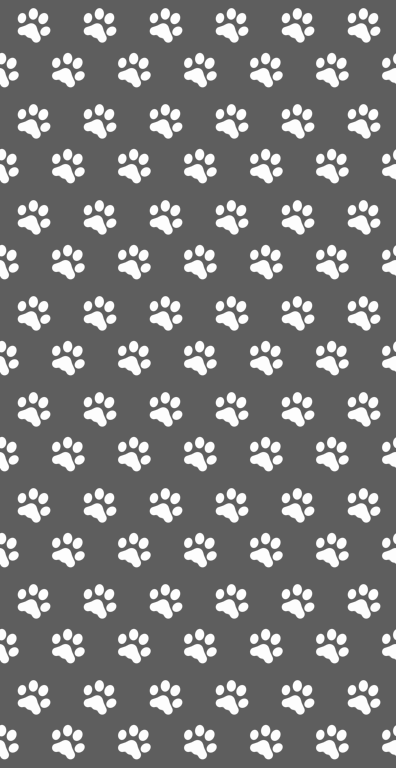
Write a Shadertoy shader that draws this pattern.

```glsl
// White paw prints in staggered rows on a flat dark grey ground.

// Tilted ellipse; a positive tilt leans its top to the right.
float ellipseDist(vec2 p, vec2 radii, float tilt) {
    float c = cos(tilt), s = sin(tilt);
    p = vec2(c * p.x - s * p.y, s * p.x + c * p.y);
    float k = length(p / radii);
    return k * (k - 1.0) / max(length(p / (radii * radii)), 0.001);
}

// Capsule whose radius changes from ra to rb.
float taperDist(vec2 p, vec2 a, vec2 b, float ra, float rb) {
    vec2 ab = b - a;
    float t = clamp(dot(p - a, ab) / dot(ab, ab), 0.0, 1.0);
    return length(p - a - ab * t) - mix(ra, rb, t);
}

float smoothMin(float a, float b, float k) {
    float h = max(k - abs(a - b), 0.0) / k;
    return min(a, b) - 0.25 * h * h * k;
}

float pawDist(vec2 p) {
    // Main pad: two lobes spreading from a rounded crown
    vec2 crown = vec2(-0.037, -0.047);
    float pad = taperDist(p, crown, vec2(-0.178, -0.078), 0.078, 0.063);
    pad = smoothMin(pad, taperDist(p, crown, vec2(0.039, -0.186), 0.078, 0.067), 0.035);
    pad = smoothMin(pad, length(p - vec2(-0.062, -0.118)) - 0.062, 0.03);

    // Toes: centre, tilt, length
    vec4 toes[4] = vec4[4](
        vec4(-0.177, 0.118, 0.28, 0.078),
        vec4(-0.005, 0.182, 0.10, 0.087),
        vec4(0.146, 0.111, 0.50, 0.088),
        vec4(0.177, -0.080, 0.95, 0.081));
    float d = pad;
    for (int i = 0; i < 4; i++) {
        vec4 toe = toes[i];
        d = min(d, ellipseDist(p - toe.xy, toe.w * vec2(0.8, 1.0), toe.z));
    }
    return d;
}

// Offset from the nearest lattice point.
vec2 repeatAround(vec2 p, vec2 centre, vec2 cell) {
    return mod(p - centre + 0.5 * cell, cell) - 0.5 * cell;
}

void mainImage(out vec4 fragColor, in vec2 fragCoord) {
    // One unit is the column spacing: six columns, eight row pairs
    vec2 p = fragCoord * 6.0 / iResolution.x;
    vec2 cell = vec2(1.0, 0.75 * iResolution.y / iResolution.x);

    float d = min(pawDist(repeatAround(p, vec2(0.51, 0.73 * cell.y), cell)),
                  pawDist(repeatAround(p, vec2(0.03, 0.264 * cell.y), cell)));

    float edge = 4.5 / iResolution.x;
    float paw = 1.0 - smoothstep(-edge, edge, d);
    fragColor = vec4(mix(vec3(0.37), vec3(0.993), paw), 1.0);
}
```
